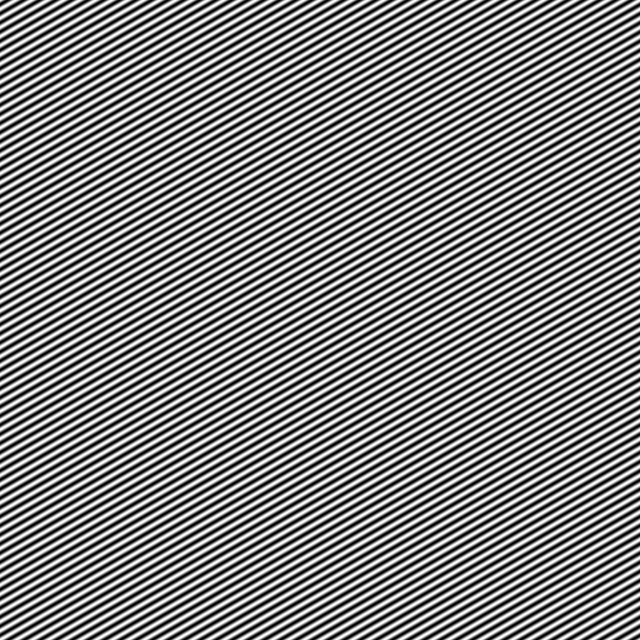
Reproduce this pattern procedurally as a Shadertoy shader.

```glsl
const float TAU = 6.2831853;

// Smooth wave from 0 to 1, one cycle per unit of phase
float sineWave(float phase) {
    return 0.5 + 0.5 * cos(TAU * phase);
}

// Diagonal stripes; repeats holds the cycles across and down
float diagonalStripes(vec2 uv, vec2 repeats, float offset) {
    return sineWave(dot(uv, vec2(-repeats.x, repeats.y)) + offset);
}

// Fade towards the mean when stripes become finer than the pixel grid
float fadeFineDetail(float value, vec2 cyclesPerPixel) {
    float frequency = max(cyclesPerPixel.x, cyclesPerPixel.y);
    return mix(value, 0.5, smoothstep(0.35, 0.5, frequency));
}

void mainImage(out vec4 fragColor, in vec2 fragCoord) {
    vec2 uv = fragCoord / iResolution.xy;
    vec2 repeats = vec2(40.0, 70.0);
    vec3 darkColor = vec3(0.0);
    vec3 lightColor = vec3(1.0);

    // Stripes rising to the right
    float stripes = diagonalStripes(uv, repeats, 0.0);
    stripes = fadeFineDetail(stripes, repeats / iResolution.xy);

    fragColor = vec4(mix(darkColor, lightColor, stripes), 1.0);
}
```
